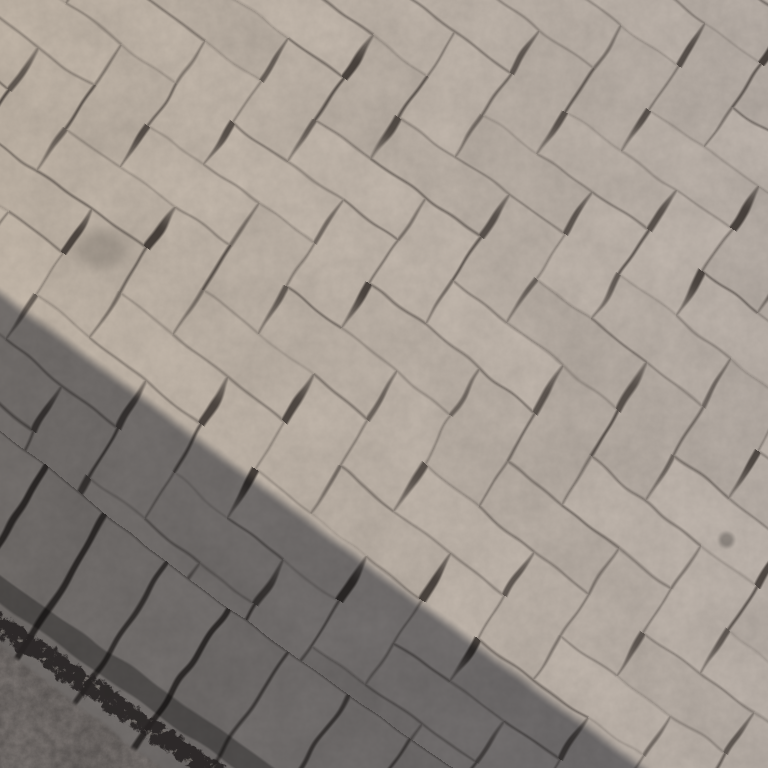
Reproduce this texture procedurally as a Shadertoy shader.

```glsl
// Herringbone pavers crossed by a diagonal shadow, with a gritty curb in the lower left corner.

const vec2 AXIS_U = vec2(0.0719, -0.0540);   // one paver width, down to the right
const vec2 AXIS_V = vec2(0.0368, 0.0579);    // half a paver length, up to the right
const vec2 ORIGIN = vec2(0.267, 0.954);
const vec2 CELL_SIZE = vec2(0.090, 0.068);   // spacing across the joints
const float COURSE_TOP = -8.35;              // border course, in lattice units
const float BLUR = 0.0022;

float hash(vec2 p) {
    vec3 q = fract(p.xyx * vec3(0.1031, 0.1030, 0.0973));
    q += dot(q, q.yzx + 33.33);
    return fract((q.x + q.y) * q.z);
}

vec2 gradient(vec2 cell) {
    float angle = 6.2832 * hash(cell);
    return vec2(cos(angle), sin(angle));
}

float gradientNoise(vec2 p) {
    vec2 i = floor(p), f = fract(p), e = vec2(1, 0);
    vec2 s = f * f * f * (f * (f * 6.0 - 15.0) + 10.0);
    float low = mix(dot(gradient(i), f), dot(gradient(i + e), f - e), s.x);
    float high = mix(dot(gradient(i + e.yx), f - e.yx), dot(gradient(i + 1.0), f - 1.0), s.x);
    return mix(low, high, s.y);
}

float fbm(vec2 p) {
    float sum = 0.0, gain = 0.6;
    for (int i = 0; i < 4; i++) {
        sum += gain * gradientNoise(p);
        p = p * 2.03 + 17.0;
        gain *= 0.55;
    }
    return sum;
}

// Oblique lattice coordinates with a slight bow in the rows
vec2 toLattice(vec2 p) {
    p.y += 0.0085 * cos(8.2 * (1.0 - p.y));
    p -= ORIGIN;
    float area = AXIS_U.x * AXIS_V.y - AXIS_U.y * AXIS_V.x;
    return vec2(p.x * AXIS_V.y - p.y * AXIS_V.x, AXIS_U.x * p.y - AXIS_U.y * p.x) / area;
}

float lineMask(float dist, float halfWidth) {
    return 1.0 - smoothstep(halfWidth - BLUR, halfWidth + BLUR, dist);
}

// Joint along V; kind 0 is the inside of a paver, 2 lies between two long sides
float steepJoint(float dist, float kind, vec2 id, float along) {
    if (kind < 0.5) return 0.0;
    float chance = hash(id + 41.0);
    float taper = kind > 2.5 ? smoothstep(0.0, 0.8, along) : smoothstep(1.1, 0.4, along);
    bool isSide = abs(kind - 2.0) < 0.5;
    float open = isSide ? 0.15 * chance : chance * taper;
    float strength = isSide ? 0.30 + 0.45 * chance : 0.38 + 0.5 * open;
    return strength * lineMask(dist, 0.0014 + 0.0042 * open);
}

float flatJoint(float dist, vec2 id) {
    return (0.12 + 0.4 * hash(id + 73.0)) * lineMask(dist, 0.0016);
}

// Returns joint darkness in x and paver tone in y
vec2 herringbone(vec2 q) {
    vec2 cell = floor(q), f = fract(q);
    float kind = mod(cell.x - cell.y, 4.0);
    bool steepTop = abs(kind - 1.0) < 0.5, steepBottom = abs(kind - 2.0) < 0.5;
    vec2 toLow = f * CELL_SIZE, toHigh = (1.0 - f) * CELL_SIZE;
    float joint = steepJoint(toLow.x, kind, cell, f.y);
    joint = max(joint, steepJoint(toHigh.x, mod(kind + 1.0, 4.0), cell + vec2(1, 0), f.y));
    if (!steepTop) joint = max(joint, flatJoint(toLow.y, cell));
    if (!steepBottom) joint = max(joint, flatJoint(toHigh.y, cell + vec2(0, 1)));
    vec2 paver = cell;
    if (steepTop) paver.y -= 1.0;
    if (kind < 0.5) paver.x -= 1.0;
    return vec2(joint, hash(paver));
}

// Border course of upright pavers
vec2 borderCourse(vec2 q) {
    float s = (q.x - 1.385) / 1.1;
    float nearest = floor(s + 0.5);
    float open = hash(vec2(nearest, 9.0));
    float joint = (0.6 + 0.3 * open) * lineMask(abs(s - nearest) * 0.099, 0.0018 + 0.0028 * open);
    joint = max(joint, 0.4 * lineMask((COURSE_TOP - q.y) * CELL_SIZE.y, 0.0018));
    return vec2(joint, hash(vec2(floor(s), 5.0)));
}

// Signed height above a line falling to the right
float above(vec2 p, float start, float slope) {
    return (p.y - start + slope * p.x) / sqrt(1.0 + slope * slope);
}

void mainImage(out vec4 fragColor, in vec2 fragCoord) {
    vec2 p = fragCoord / iResolution.xy;
    float mottle = fbm(p * 14.0), grain = fbm(p * 75.0);
    vec2 wobble = 0.005 * vec2(gradientNoise(p * 19.0), gradientNoise(p * 19.0 + 31.0));
    vec2 q = toLattice(p + wobble);

    // Paving
    vec2 paving = q.y < COURSE_TOP ? borderCourse(q) : herringbone(q);
    vec3 color = mix(vec3(0.725, 0.680, 0.628), vec3(0.695, 0.660, 0.630), p.x);
    color *= 1.0 + 0.055 * (paving.y - 0.5) + 0.07 * mottle + 0.045 * grain;
    color *= 1.0 - 0.13 * smoothstep(0.05, 0.015, length((p - vec2(0.13, 0.675)) * vec2(1.0, 1.4)));
    color *= 1.0 - 0.25 * smoothstep(0.014, 0.005, length(p - vec2(0.946, 0.297)));
    color = mix(color, vec3(0.20, 0.175, 0.16), paving.x);

    // Shadow
    float shade = smoothstep(0.009, -0.009, above(p + 0.4 * wobble, 0.6185, 0.74));
    color *= mix(vec3(1.0), vec3(0.59, 0.605, 0.64), shade);

    // Stained strip, curb and loose grit
    float stain = lineMask(abs(above(p + wobble, 0.232, 0.70)), 0.015);
    color *= 1.0 - 0.3 * stain;
    float curb = smoothstep(0.004, -0.004, above(p + wobble, 0.16, 0.76));
    color = mix(color, vec3(0.40, 0.38, 0.37) * (1.0 + 0.2 * mottle + 0.25 * grain), curb);
    float grit = lineMask(abs(above(p, 0.187, 0.69)) + 0.014 * grain, 0.013);
    vec3 gritColor = mix(vec3(0.15, 0.135, 0.135), vec3(0.45, 0.43, 0.41), smoothstep(0.12, 0.4, grain));
    color = mix(color, gritColor, 0.9 * grit);

    fragColor = vec4(color, 1.0);
}
```
